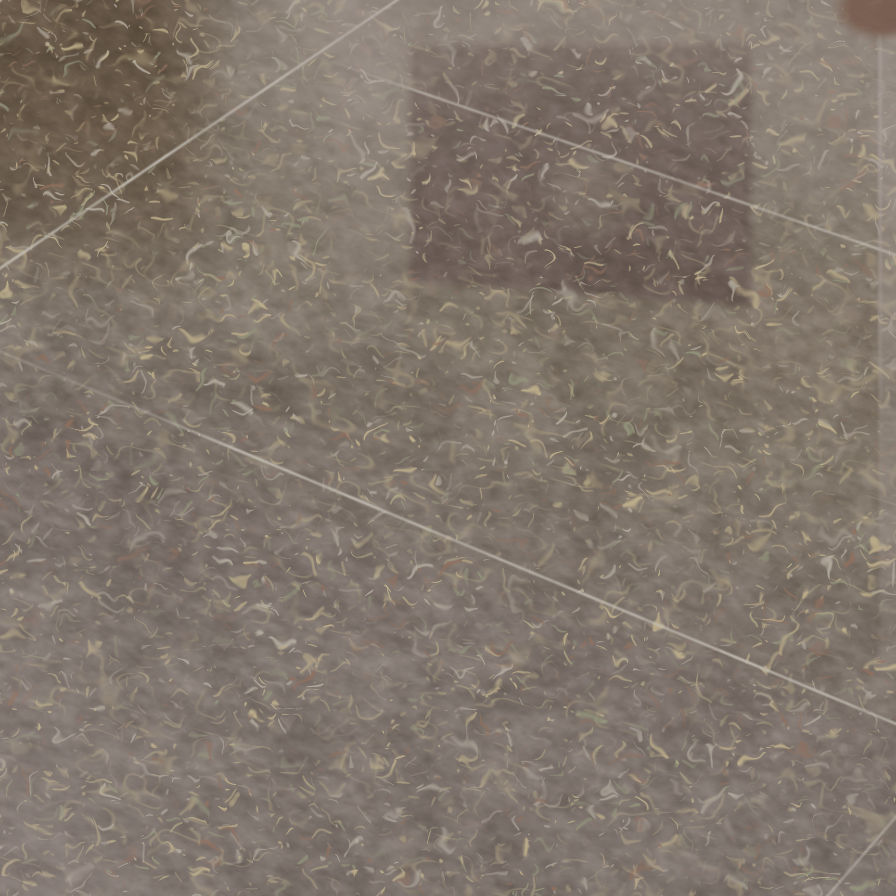
A three.js fragment shader for this texture:

```glsl
// Worn vinyl floor: large tiles seen at an angle, with thin pale joints.
// Soft curved flecks are scattered on jittered grids over a mottled base;
// reflections (pale veil, dark window, dark corner) tint the surface.
varying vec2 vUv;

const vec3 BASE_WARM = vec3(0.490, 0.447, 0.397);
const vec3 BASE_COOL = vec3(0.485, 0.444, 0.420);
const vec3 SAND = vec3(0.760, 0.700, 0.550);
const vec3 PALE = vec3(0.710, 0.680, 0.630);
const vec3 SAGE = vec3(0.580, 0.590, 0.490);
const vec3 RUST = vec3(0.570, 0.440, 0.370);
const vec3 JOINT = vec3(0.765, 0.745, 0.705);
const vec3 VEIL = vec3(0.665, 0.620, 0.605);
const vec3 WINDOW_TINT = vec3(0.850, 0.810, 0.840);
const vec3 CORNER_TINT = vec3(0.810, 0.760, 0.700);
const vec3 SPOT = vec3(0.450, 0.330, 0.270);
const int FLECK_LAYERS = 5;
const float FLECK_CELLS = 23.0;
const float FLECK_DENSITY = 0.78;
const float JOINT_HALF = 0.0015;
const float JOINT_SOFT = 0.0018;

float hash(vec2 p) {
  vec3 q = fract(p.xyx * 0.1031);
  q += dot(q, q.yzx + 33.33);
  return fract((q.x + q.y) * q.z);
}
float noise(vec2 p) {
  vec2 i = floor(p), f = fract(p);
  f = f * f * (3.0 - 2.0 * f);
  return mix(mix(hash(i), hash(i + vec2(1.0, 0.0)), f.x),
             mix(hash(i + vec2(0.0, 1.0)), hash(i + 1.0), f.x), f.y);
}
float fbm(vec2 p) {
  return (noise(p) * 4.0 + noise(p * 2.03 + 17.1) * 2.0 + noise(p * 4.1 + 39.7)) / 7.0;
}
// Soft mask of a box with half size b
float softBox(vec2 p, vec2 b, float soft) {
  vec2 q = abs(p) - b;
  return 1.0 - smoothstep(-soft, soft, length(max(q, 0.0)) + min(max(q.x, q.y), 0.0));
}
float joint(vec2 p, vec2 a, vec2 b) {
  vec2 ab = b - a;
  float d = length(p - a - ab * clamp(dot(p - a, ab) / dot(ab, ab), 0.0, 1.0));
  return 1.0 - smoothstep(JOINT_HALF - JOINT_SOFT, JOINT_HALF + JOINT_SOFT, d);
}
// One bent, tapered fleck per occupied grid cell
vec3 addFlecks(vec3 col, vec2 p, float seed) {
  for (int n = 0; n < 9; n++) {
    vec2 id = floor(p) + vec2(mod(float(n), 3.0), floor(float(n) / 3.0)) - 1.0;
    vec2 key = id + seed * 57.0 + 11.0;
    vec2 q = p - id - vec2(hash(key), hash(key + 91.3));
    float angle = (hash(key + 19.1) + hash(key + 41.9) - 0.98) * 1.8;
    float c = cos(angle), s = sin(angle);
    q = vec2(c * q.x + s * q.y, c * q.y - s * q.x);
    q.y += (hash(key + 63.7) - 0.5) * 2.6 * q.x * q.x;
    float size = hash(key + 27.3);
    float len = mix(0.05, 0.42, size * size);
    float width = mix(0.055, 0.10, hash(key + 73.9)) * (1.0 - 0.4 * min(abs(q.x) / len, 1.0));
    float d = length(vec2(max(abs(q.x) - len, 0.0), q.y));
    float cover = step(hash(key + 3.7), FLECK_DENSITY) * (1.0 - smoothstep(0.0, width * 1.8, d));
    float kind = hash(key + 52.1);
    vec3 tone = mix(SAND, PALE, step(0.42, kind));
    tone = mix(tone, SAGE, step(0.70, kind));
    tone = mix(tone, RUST, step(0.88, kind));
    col = mix(col, tone, cover * mix(0.15, 0.92, hash(key + 83.3)));
  }
  return col;
}

void main() {
  vec2 uv = vUv;
  // Masks of the dark reflections
  vec2 w = uv - vec2(0.648, 0.811);
  w.y += 0.075 * w.x * (1.0 - smoothstep(-0.13, 0.13, w.y));
  float window = softBox(w, vec2(0.190, 0.139), 0.008) * mix(1.0, 0.7, smoothstep(0.05, 0.14, w.y));
  window *= 1.0 - 0.6 * (1.0 - smoothstep(0.02, 0.065, length(uv - vec2(0.657, 0.785))));
  float corner = (1.0 - smoothstep(0.17, 0.27, uv.x)) * smoothstep(0.62, 0.88, uv.y);

  // Mottled, streaky base
  vec3 col = mix(BASE_COOL, BASE_WARM, smoothstep(0.2, 0.75, uv.y + 0.35 * (uv.x - 0.5)));
  col += (fbm(uv * 9.0) - 0.5) * 0.07 + (fbm(uv * 27.0 + 8.0) - 0.5) * 0.08;
  vec2 grain = vec2(uv.x - 0.3 * uv.y, uv.y + 0.3 * uv.x) * vec2(65.0, 105.0);
  col += (fbm(grain) - 0.5) * 0.13;
  col *= mix(vec3(1.0), WINDOW_TINT, window) * mix(vec3(1.0), CORNER_TINT, corner);

  // Flecks and faint broken veins, warped and clumped
  vec2 warp = vec2(noise(uv * 70.0), noise(uv * 70.0 + 31.0)) - 0.5;
  float vein = 1.0 - smoothstep(0.0, 0.10, abs(noise(grain * 0.55 + 3.0) - 0.5));
  vec3 flecked = mix(col, SAND, 0.32 * vein * smoothstep(0.45, 0.7, noise(uv * 48.0 + 77.0)));
  for (int k = 0; k < FLECK_LAYERS; k++) {
    float layer = float(k);
    flecked = addFlecks(flecked, (uv + warp * 0.016) * (FLECK_CELLS + 7.0 * layer) + layer * 7.3, layer);
  }
  col = mix(col, flecked, 0.5 + 0.5 * smoothstep(0.3, 0.6, fbm(uv * 20.0 + 5.0)));

  // Joints between tiles, worn unevenly
  float rising = max(joint(uv, vec2(-0.02, 0.687), vec2(0.455, 1.008)),
                     0.65 * joint(uv, vec2(0.915, -0.01), vec2(1.01, 0.100)));
  float upper = joint(uv, vec2(0.35, 0.938), vec2(1.01, 0.712)) * smoothstep(0.34, 0.47, uv.x) * 0.8;
  float lower = joint(uv, vec2(-0.01, 0.612), vec2(1.01, 0.188)) * mix(0.3, 0.95, smoothstep(0.1, 0.3, uv.x));
  col = mix(col, JOINT, max(rising, max(upper, lower)) * (0.6 + 0.4 * noise(uv * 34.0)));

  // Pale veil along the top, a faint column and the lower left
  float veil = 0.42 * smoothstep(0.6, 1.02, uv.y) * smoothstep(0.14, 0.40, uv.x);
  veil += 0.10 * softBox(uv - vec2(0.41, 0.85), vec2(0.04, 0.24), 0.02);
  veil += 0.22 * (1.0 - smoothstep(0.0, 0.42, length(uv * vec2(1.3, 1.0))));
  col = mix(col, VEIL, veil * (1.0 - 0.5 * window));

  // Brown spot at the top right, upright streak near the right edge
  float spot = 1.0 - smoothstep(0.6, 1.1, length((uv - vec2(0.985, 0.99)) / vec2(0.055, 0.035)));
  col = mix(col, SPOT, 0.75 * spot);
  float span = smoothstep(0.20, 0.34, uv.y) * (1.0 - smoothstep(0.945, 0.965, uv.y));
  float streak = 1.0 - smoothstep(0.001, 0.004, abs(uv.x - 0.982));
  float strip = smoothstep(0.978, 0.986, uv.x);
  col = mix(col, VEIL, span * (0.30 * strip + 0.45 * streak * smoothstep(0.3, 0.9, uv.y)));
  gl_FragColor = vec4(clamp(col, 0.0, 1.0), 1.0);
}
```
